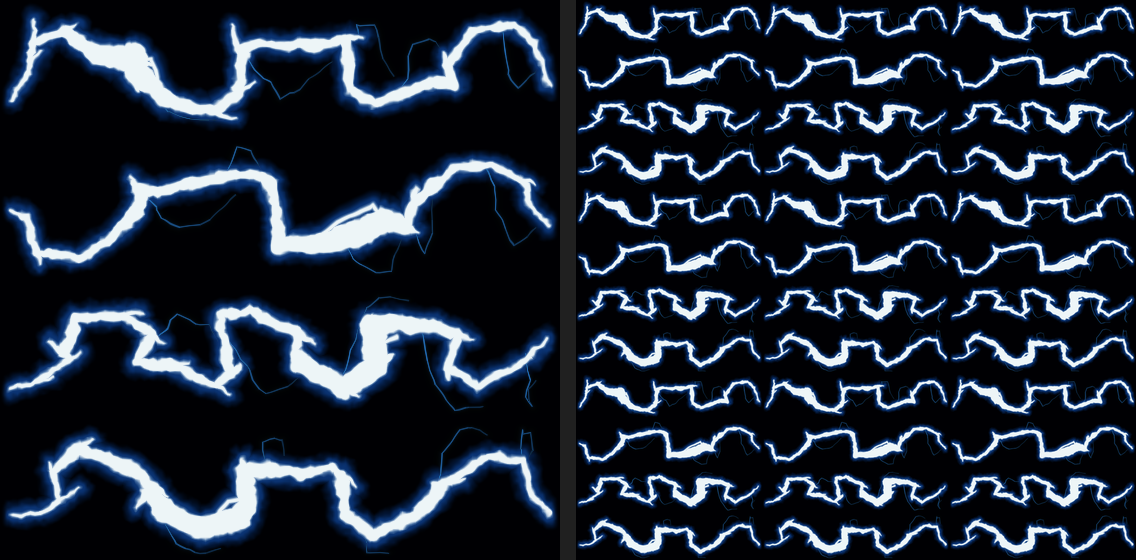
Left, the tile; right, the same tile 3 across and 3 down.
This pattern is drawn by a Shadertoy shader. Its source:

```glsl
const float TAU = 6.2831853;
const float ROWS = 4.0;
const int SEGMENTS = 26;
const int FILAMENTS = 6;
const int FILAMENT_SEGMENTS = 6;

float hash(vec2 p) {
    return fract(sin(dot(p, vec2(127.1, 311.7))) * 43758.5453);
}

float signedHash(vec2 p) {
    return 2.0 * hash(p) - 1.0;
}

// Linear lattice noise that wraps, for angular kinks
float kinkNoise(vec2 uv, float period, float seed) {
    vec2 cell = floor(uv * period), f = fract(uv * period);
    vec2 lo = mod(cell, period) + seed, hi = mod(cell + 1.0, period) + seed;
    float bottom = mix(signedHash(lo), signedHash(vec2(hi.x, lo.y)), f.x);
    float top = mix(signedHash(vec2(lo.x, hi.y)), signedHash(hi), f.x);
    return mix(bottom, top, f.y);
}

vec2 kink(vec2 uv, float period) {
    return vec2(kinkNoise(uv, period, 3.7), kinkNoise(uv, period, 91.3));
}

// Distance to a segment whose radius changes from end to end
float taperedSegment(vec2 p, vec2 a, vec2 b, float ra, float rb) {
    vec2 ab = b - a;
    float h = clamp(dot(p - a, ab) / max(dot(ab, ab), 1e-6), 0.0, 1.0);
    return length(p - a - ab * h) - mix(ra, rb, h);
}

// Falls from 1 at the near edge to 0 at the far one
float falloff(float near, float far, float d) {
    return 1.0 - smoothstep(near, far, d);
}

// wave holds cycles, phase and the place of the thickest part
vec2 boltPoint(float t, float row, vec3 wave) {
    float angle = TAU * (wave.x * t + wave.y);
    float ends = smoothstep(0.0, 0.1, t) * falloff(0.9, 1.0, t);
    vec2 id = vec2(floor(t * float(SEGMENTS) + 0.5), row * 17.0 + 5.0);
    float x = 0.02 + 0.96 * t + ends * (0.012 * signedHash(id) - 0.032 * sin(2.0 * angle));
    float y = 0.058 * sin(angle) + 0.02 * sin(2.3 * angle + row * 1.9);
    return vec2(x, y + 0.013 * signedHash(id + 40.0));
}

float boltRadius(float t, float row, vec3 wave) {
    float ends = smoothstep(-0.02, 0.14, t) * falloff(0.84, 1.02, t);
    float uneven = hash(vec2(floor(t * float(SEGMENTS) + 0.5), row + 70.0));
    float bulge = (t - wave.z) / 0.085;
    return ends * (0.003 + 0.006 * uneven + 0.014 * exp(-bulge * bulge)) + 0.0008;
}

// Main discharge, with spikes that overshoot its corners
float boltDistance(vec2 p, float row, vec3 wave) {
    float d = 1.0;
    vec2 a = boltPoint(0.0, row, wave);
    float ra = boltRadius(0.0, row, wave);
    for (int i = 1; i <= SEGMENTS; i++) {
        float t = float(i) / float(SEGMENTS);
        vec2 b = boltPoint(t, row, wave);
        float rb = boltRadius(t, row, wave);
        d = min(d, taperedSegment(p, a, b, ra, rb));
        float spike = hash(vec2(float(i), row + 23.0));
        if (spike > 0.55 && i < SEGMENTS - 1) {
            vec2 tip = b + normalize(b - a) * (0.02 + 0.05 * (spike - 0.55));
            d = min(d, taperedSegment(p, b, tip, rb * 0.8, 0.0));
        }
        a = b;
        ra = rb;
    }
    return d;
}

// Bowed thread from one point to another; x is distance, y is progress
vec2 threadDistance(vec2 p, vec2 start, vec2 end, float bow, float seed) {
    vec2 nearest = vec2(1.0, 0.0);
    vec2 a = start;
    for (int i = 1; i <= FILAMENT_SEGMENTS; i++) {
        float s = float(i) / float(FILAMENT_SEGMENTS);
        vec2 b = mix(start, end, s) + vec2(0.0, bow * sin(2.7 * s));
        b += 0.012 * vec2(signedHash(vec2(s * 9.0, seed)), signedHash(vec2(seed, s * 7.0)));
        b.y = clamp(b.y, -0.112, 0.112);
        float d = taperedSegment(p, a, b, 0.0, 0.0);
        if (d < nearest.x) nearest = vec2(d, s);
        a = b;
    }
    return nearest;
}

vec3 glowColor(float d) {
    vec3 c = mix(vec3(0.0, 0.0, 0.01), vec3(0.01, 0.09, 0.22), falloff(0.013, 0.028, d));
    c = mix(c, vec3(0.04, 0.20, 0.45), falloff(0.007, 0.017, d));
    c = mix(c, vec3(0.31, 0.47, 0.67), falloff(0.002, 0.007, d));
    return mix(c, vec3(0.93, 0.96, 0.97), falloff(0.0, 0.004, d));
}

void mainImage(out vec4 fragColor, in vec2 fragCoord) {
    vec2 uv = fragCoord / iResolution.xy;
    float row = floor((1.0 - uv.y) * ROWS);
    vec2 p = vec2(uv.x, uv.y - 1.0 + (row + 0.5) / ROWS);
    int index = int(clamp(row, 0.0, 3.0));
    vec3 wave = vec3(vec4(2.6, 2.0, 3.5, 2.8)[index],
                     vec4(-0.11, -0.47, -0.38, -0.23)[index],
                     vec4(0.23, 0.62, 0.66, 0.37)[index]);
    vec2 jagged = p + 0.005 * kink(uv, 56.0) + 0.0025 * kink(uv, 128.0);
    float d = boltDistance(jagged, row, wave);

    // The first thread is a bright side loop, the others are faint filaments
    float filament = 0.0;
    for (int k = 0; k < FILAMENTS; k++) {
        float seed = row * 13.0 + float(k) * 2.0 + 1.0;
        float t = (float(k) + 0.2 + 0.5 * hash(vec2(seed, 8.0))) / float(FILAMENTS);
        float side = hash(vec2(seed, 4.0)) < 0.5 ? -1.0 : 1.0;
        if (k == 0) t = wave.z - 0.06;
        vec2 start = boltPoint(t, row, wave);
        vec2 end = boltPoint(min(t + 0.13, 0.96), row, wave);
        vec2 thread = threadDistance(p + 0.003 * kink(uv, 56.0), start, end, side * (k == 0 ? 0.04 : 0.085), seed);
        if (k == 0) d = min(d, thread.x - 0.0015);
        else filament = max(filament, (1.0 - 0.65 * thread.y) * (falloff(0.0003, 0.0024, thread.x) + 0.22 * exp(-thread.x / 0.004)));
    }

    // Light dies out before the cell border
    float inside = falloff(0.11, 0.125, abs(p.y)) * smoothstep(0.0, 0.015, min(uv.x, 1.0 - uv.x));
    vec3 light = max(glowColor(d), vec3(0.12, 0.38, 0.64) * filament);
    fragColor = vec4(mix(vec3(0.0, 0.0, 0.01), light, inside), 1.0);
}
```
